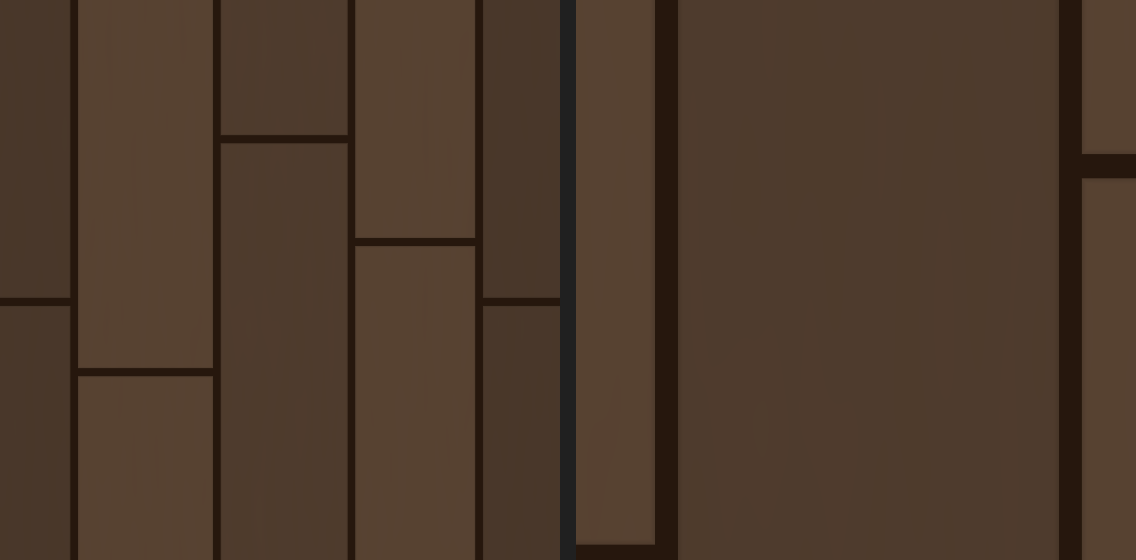
Left: the whole. Right: its middle third, enlarged.
Give the GLSL for this pattern, as a Shadertoy shader.

```glsl
// Dark brown floor planks: four upright columns of uneven width, each with
// one staggered end joint, wrapping on both axes. Distances to the seams
// give the grooves and a soft worn edge; gradient noise adds a faint grain.

#define WOOD_COLOR vec3(0.320, 0.242, 0.182)
#define GROOVE_COLOR vec3(0.148, 0.092, 0.050)
#define SEAM_X vec4(0.1325, 0.3872, 0.6276, 0.8555)
#define JOINT_Y vec4(0.3353, 0.7513, 0.5677, 0.4610)
#define PLANK_SHADE vec4(1.065, 0.960, 1.065, 0.895)
#define SEAM_HALF 0.0068
#define JOINT_HALF 0.0072
#define EDGE_WIDTH 0.0035
#define EDGE_DARKEN 0.09
#define GRAIN_SCALE vec2(48.0, 6.0)
#define GRAIN_AMOUNT 0.010

vec2 hashGradient(vec2 cell) {
    vec3 p = fract(cell.xyx * vec3(0.1031, 0.1030, 0.0973));
    p += dot(p, p.yzx + 33.33);
    return fract((p.xx + p.yz) * p.zy) * 2.0 - 1.0;
}

// Gradient noise whose lattice wraps after the given period.
float gradientNoise(vec2 p, vec2 period) {
    vec2 cell = floor(p), f = fract(p);
    vec2 u = f * f * f * (f * (f * 6.0 - 15.0) + 10.0);
    vec2 o = vec2(1.0, 0.0);
    float a = dot(hashGradient(mod(cell, period)), f);
    float b = dot(hashGradient(mod(cell + o.xy, period)), f - o.xy);
    float c = dot(hashGradient(mod(cell + o.yx, period)), f - o.yx);
    float d = dot(hashGradient(mod(cell + o.xx, period)), f - o.xx);
    return mix(mix(a, b, u.x), mix(c, d, u.x), u.y);
}

// Distance to a line that repeats once per canvas.
float wrappedDistance(float a, float b) {
    return abs(fract(a - b + 0.5) - 0.5);
}

void mainImage(out vec4 fragColor, in vec2 fragCoord) {
    vec2 uv = fragCoord / iResolution.xy;
    float pixel = 1.0 / min(iResolution.x, iResolution.y);

    // Nearest seam and current column; the last column wraps past the side.
    int column = 3;
    float seamDist = 1.0;
    for (int i = 0; i < 4; i++) {
        if (uv.x >= SEAM_X[i]) column = i;
        seamDist = min(seamDist, wrappedDistance(uv.x, SEAM_X[i]));
    }
    float jointDist = wrappedDistance(uv.y, JOINT_Y[column]);
    float plankDist = min(seamDist - SEAM_HALF, jointDist - JOINT_HALF);

    // Wood tone, grain and darkened edge
    float grain = gradientNoise(uv * GRAIN_SCALE, GRAIN_SCALE);
    float edge = 1.0 - smoothstep(0.0, EDGE_WIDTH, plankDist);
    vec3 wood = WOOD_COLOR * PLANK_SHADE[column];
    wood *= (1.0 + GRAIN_AMOUNT * grain) * (1.0 - EDGE_DARKEN * edge);

    // Groove cut between planks
    float plankMask = smoothstep(-0.5 * pixel, 0.5 * pixel, plankDist);
    fragColor = vec4(mix(GROOVE_COLOR, wood, plankMask), 1.0);
}
```
